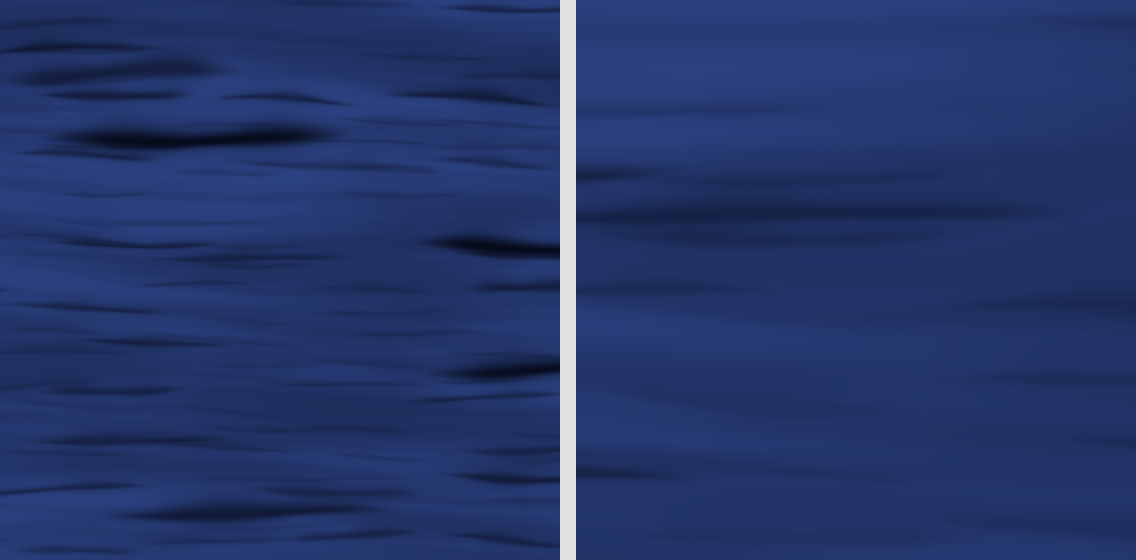
Left, the full canvas; right, a detail of the centre.
This texture is drawn by a WebGL 1 fragment shader. Its source:

```glsl
precision highp float;
// Deep blue water with long, dark, lens-shaped horizontal ripples.

uniform vec2 u_resolution;

vec2 hash2(vec2 cell) {
  vec2 k = vec2(dot(cell, vec2(127.1, 311.7)), dot(cell, vec2(269.5, 183.3)));
  return fract(sin(k) * 43758.55);
}

// One tapered ripple per random cell: x = darkness, y = pale sheen around it.
vec2 ripples(vec2 p, vec2 cellSize, float halfLength, float halfHeight, float chance, float seed) {
  vec2 home = floor(p / cellSize);
  float clear = 1.0;
  float sheen = 0.0;
  for (int j = -1; j <= 1; j++) {
    for (int i = -1; i <= 1; i++) {
      vec2 cell = home + vec2(float(i), float(j));
      vec2 place = hash2(cell + seed);
      vec2 shape = hash2(cell + seed + 37.0);
      vec2 look = hash2(cell + seed + 71.0);
      vec2 d = p - (cell + 0.2 + 0.6 * place) * cellSize;

      float along = d.x / (halfLength * mix(0.65, 1.15, shape.x));
      float taper = max(1.0 - along * along, 0.0);
      float tilt = (shape.y - 0.6) * 0.11;
      float bend = 0.4 * halfHeight * sin(along * 2.6 + 6.28 * place.x);
      float y = d.y - tilt * d.x - bend;

      // Soft above, crisper below, with an uneven thickness.
      float height = halfHeight * mix(0.65, 1.25, look.y) * (0.3 + 0.7 * taper);
      height *= 0.85 + 0.2 * sin(along * 6.0 + 6.28 * shape.y);
      float across = y / (height * (y > 0.0 ? 1.3 : 0.8));
      float present = step(look.x, chance);
      float core = exp(-across * across);
      float penumbra = exp(-0.16 * across * across);
      float dark = mix(core, penumbra, 0.2) * smoothstep(0.0, 0.85, taper);
      clear *= 1.0 - present * dark * mix(0.5, 1.0, place.y);

      float wide = y / (halfHeight * 4.0);
      sheen += present * taper * exp(-wide * wide);
    }
  }
  return vec2(1.0 - clear, sheen);
}

// Broad, stretched bands of tone built from bent sines.
float bands(vec2 p) {
  float sum = 0.0;
  float weight = 0.5;
  float freq = 12.0;
  for (int i = 0; i < 6; i++) {
    float k = float(i);
    float sway = 1.7 * sin(p.x * (2.3 + 1.3 * k) + p.y * freq * 0.37 + k * 2.1);
    sum += weight * sin(p.y * freq + sway + p.x * (1.1 - 0.7 * k) + k * 4.7);
    freq *= 1.75;
    weight *= 0.74;
  }
  return sum;
}

void main() {
  vec2 p = gl_FragCoord.xy / u_resolution.y;

  // Gentle swell bends every ripple.
  vec2 q = p;
  q.y += 0.006 * sin(p.x * 7.0 + p.y * 9.0) + 0.0012 * sin(p.x * 21.0 - p.y * 31.0);

  vec2 large = ripples(q, vec2(0.6, 0.2), 0.34, 0.0165, 0.72, 5.0);
  vec2 medium = ripples(q, vec2(0.36, 0.085), 0.18, 0.009, 0.6, 19.0);
  vec2 fine = ripples(q, vec2(0.27, 0.042), 0.15, 0.0062, 0.6, 43.0);

  float tone = 0.4 + 0.46 * bands(q) + 0.4 * large.y + 0.1 * medium.y;
  vec3 shadeBlue = vec3(0.118, 0.183, 0.37);
  vec3 lightBlue = vec3(0.172, 0.26, 0.515);
  vec3 water = mix(shadeBlue, lightBlue, smoothstep(-0.2, 1.2, tone));

  float dark = 1.0 - (1.0 - 0.97 * large.x) * (1.0 - 0.6 * medium.x) * (1.0 - 0.25 * fine.x);
  vec3 color = mix(water, vec3(0.016, 0.03, 0.085), dark);

  gl_FragColor = vec4(color, 1.0);
}
```
